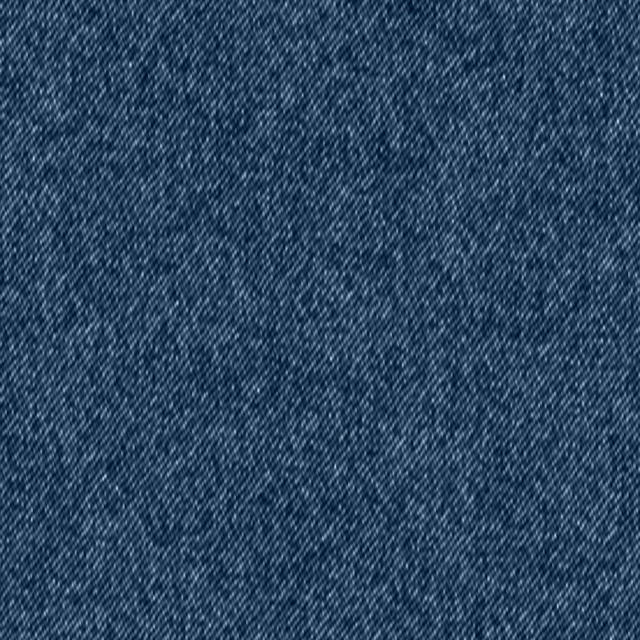
A Shadertoy shader for this texture:

```glsl
// Washed blue denim: a 3-step warp twill whose short upright stitches climb
// to the right in diagonal ribs. Stitch shade, fibre noise, warp streaks and
// worn clouds are summed into one tone, which is mapped onto indigo.

const float TAU         = 6.2831853;
const float WARP_COUNT  = 276.0;   // warp threads across the canvas
const float STITCH_ROWS = 68.0;    // stitches along each warp thread
const float TWILL_STEP  = 1.0 / 3.0;
const float SOFTNESS    = 0.0023;  // width of the smoothing footprint
const int   TAPS        = 3;       // smoothing samples per axis

const vec3  INDIGO      = vec3(0.165, 0.268, 0.372);
const float TONE_BASE   = -0.008;
const float TONE_GAIN   = 0.108;
const float TONE_CURVE  = 0.008;   // stretches the highlights

const float RIB_DEPTH      = 1.30;
const float RIB_WANDER     = 0.25; // irregular shift along the warp
const float STITCH_VARIETY = 2.6;
const float GROOVE_VARIETY = 0.3;  // share of the stitch shade in the grooves
const float FIBRE_AMOUNT   = 1.8;
const float STREAK_AMOUNT  = 0.35;
const float CLOUD_AMOUNT   = 0.24;
const float SLUB_SHARE     = 0.006;
const float SLUB_LIGHT     = 1.4;

float hash(vec2 p) {
    vec3 q = fract(vec3(p.xyx) * 0.1031);
    q += dot(q, q.yzx + 33.33);
    return fract((q.x + q.y) * q.z);
}

// Value noise centred on zero
float noise(vec2 p) {
    vec2 cell = floor(p);
    vec2 f = fract(p);
    f = f * f * (3.0 - 2.0 * f);
    float low  = mix(hash(cell), hash(cell + vec2(1, 0)), f.x);
    float high = mix(hash(cell + vec2(0, 1)), hash(cell + vec2(1, 1)), f.x);
    return mix(low, high, f.y) - 0.5;
}

// Tone of the twill itself: ribs, single stitches and rare pale slubs
float weave(vec2 p) {
    p += 0.0022 * vec2(noise(p * 14.0 + 7.0), noise(p * 14.0 + 61.0));
    float warp = floor(p.x * WARP_COUNT);
    float along = p.y * STITCH_ROWS - warp * TWILL_STEP;
    along += RIB_WANDER * noise(p * vec2(110.0, 50.0) + 23.0);

    vec2 stitch = vec2(warp, floor(along) + 200.0);
    float crest = 0.5 - 0.5 * cos(TAU * fract(along));
    float shade = hash(stitch) - 0.5;
    float slub = step(1.0 - SLUB_SHARE, hash(stitch + 411.0));

    return RIB_DEPTH * (2.0 * crest - 1.0)
         + STITCH_VARIETY * shade * mix(GROOVE_VARIETY, 1.0, crest)
         + SLUB_LIGHT * slub * crest;
}

// Broad wear and uneven yarn, from large patches to thin streaks
float wear(vec2 p) {
    float cloud = 0.8 * noise(p * 7.0 + 3.0)
                + 0.9 * noise(p * 17.0 + 31.0)
                + 1.2 * noise(p * vec2(48.0, 36.0) + 90.0);
    float streak = noise(p * vec2(130.0, 9.0) + 150.0);
    return CLOUD_AMOUNT * cloud + STREAK_AMOUNT * streak;
}

float fibre(vec2 p) {
    return FIBRE_AMOUNT * noise(p * vec2(250.0, 120.0) + 500.0);
}

void mainImage(out vec4 fragColor, in vec2 fragCoord) {
    vec2 uv = fragCoord / iResolution.y;
    float footprint = max(SOFTNESS, 1.0 / iResolution.y);

    // Average the fine detail over the footprint
    float tone = 0.0;
    for (int j = 0; j < TAPS; j++) {
        for (int i = 0; i < TAPS; i++) {
            vec2 offset = (vec2(i, j) + 0.5) / float(TAPS) - 0.5;
            vec2 p = uv + offset * footprint;
            tone += weave(p) + fibre(p);
        }
    }
    tone = tone / float(TAPS * TAPS) + wear(uv);

    // Map the tone onto the dye
    float light = TONE_BASE + TONE_GAIN * tone + TONE_CURVE * tone * tone;
    fragColor = vec4(clamp(INDIGO + light, 0.0, 1.0), 1.0);
}
```
